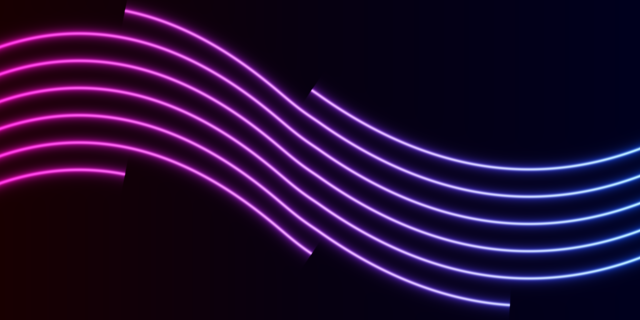
This background is drawn by a Shadertoy shader. Its source:

```glsl
#define LINE_COUNT 8
#define GAP 0.0852
#define CREST vec2(0.2474, 0.9805)
#define TROUGH vec2(1.6536, 0.3854)
#define CREST_BEND 0.688
#define TROUGH_BEND 0.538
#define CORE_WIDTH 0.0046
#define GLOW_WIDTH 0.0118

// Three colour stops spread across the canvas
vec3 ramp(vec3 left, vec3 middle, vec3 right, float t) {
    return t < 0.5 ? mix(left, middle, t * 2.0) : mix(middle, right, t * 2.0 - 1.0);
}

// Height of the wave: a crest parabola eased into a trough parabola
float waveHeight(float x) {
    float fromCrest = x - CREST.x;
    float fromTrough = x - TROUGH.x;
    float crest = CREST.y - CREST_BEND * fromCrest * fromCrest;
    float trough = TROUGH.y + TROUGH_BEND * fromTrough * fromTrough;
    return mix(crest, trough, smoothstep(0.82, 1.0, x));
}

float waveSlope(float x) {
    const float h = 0.004;
    return (waveHeight(x + h) - waveHeight(x - h)) / (2.0 * h);
}

// Horizontal place of the numbered cut across the ribbon
float cutPlace(float n) {
    return 0.3906 + n * (0.565 + 0.0182 * n);
}

// Signed distance past a square cut, measured along the line
float pastCut(vec2 p, float cutX, float offset) {
    float slope = waveSlope(cutX);
    vec2 end = vec2(cutX, waveHeight(cutX) + offset);
    return dot(p - end, normalize(vec2(1.0, slope)));
}

void mainImage(out vec4 fragColor, in vec2 fragCoord) {
    vec2 p = fragCoord / iResolution.y;
    float t = fragCoord.x / iResolution.x;
    float soft = max(1.0 / iResolution.y, 0.002);

    float height = waveHeight(p.x);
    float slope = waveSlope(p.x);
    float stretch = inversesqrt(1.0 + slope * slope);

    // Strongest core and summed glow of the parallel lines
    float core = 0.0;
    float glow = 0.0;
    for (int i = 0; i < LINE_COUNT; i++) {
        float k = float(i);
        float offset = GAP * (1.0 - k);
        float d = abs(p.y - height - offset) * stretch;
        float startX = cutPlace(1.0 - k);
        float endX = cutPlace(7.0 - k);
        float visible = 1.0;
        if (startX > 0.0)
            visible *= smoothstep(-soft, soft, pastCut(p, startX, offset));
        if (endX < 2.0)
            visible *= smoothstep(-soft, soft, -pastCut(p, endX, offset));
        float narrow = d / CORE_WIDTH;
        core = max(core, visible * exp(-narrow * narrow));
        glow += visible * exp(-d / GLOW_WIDTH);
    }

    // Warm to cool colours from left to right
    vec3 night = ramp(vec3(0.095, 0.0, 0.005), vec3(0.025, 0.0, 0.065), vec3(0.0, 0.0, 0.115), t);
    vec3 glowColor = ramp(vec3(0.95, 0.0, 0.74), vec3(0.54, 0.10, 0.86), vec3(0.06, 0.30, 0.95), t);
    vec3 coreColor = ramp(vec3(1.0, 0.24, 0.90), vec3(0.94, 0.70, 1.0), vec3(0.72, 0.93, 1.0), t);

    vec3 color = mix(night, glowColor, min(glow, 1.0));
    color = mix(color, coreColor, core);
    fragColor = vec4(color, 1.0);
}
```
